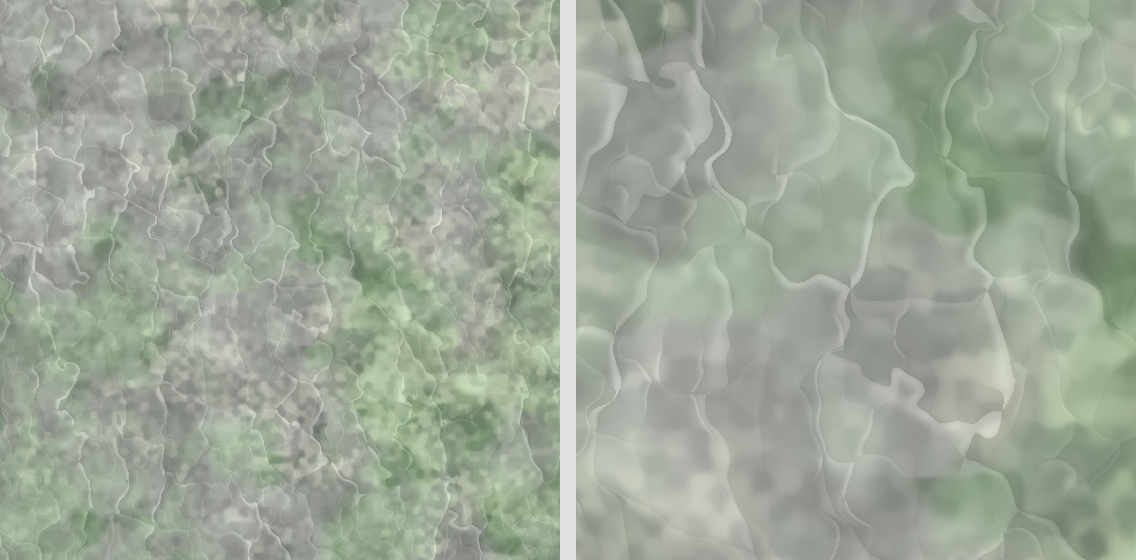
Left, the full canvas; right, a detail of the centre.
Write a WebGL 2 fragment shader that draws this texture.

```glsl
#version 300 es
precision highp float;
// Soft grey-green scrub canopy seen from above, with side-lit crown rims.

uniform vec2 u_resolution;
out vec4 outColor;

const vec3 CROWN_GREY  = vec3(0.622, 0.632, 0.615);
const vec3 GREEN_TINT  = vec3(-0.065, 0.005, -0.085);
const vec3 CREAM_TINT  = vec3(0.085, 0.075, 0.055);
const vec3 HOLLOW_TINT = vec3(-0.095, -0.075, -0.095);
const vec3 RIM_TINT    = vec3(0.135, 0.130, 0.135);
const vec2 LIGHT_DIR   = vec2(0.96, 0.28);

const float CROWN_FREQ  = 14.0;  // crowns across the canvas
const float TWIG_FREQ   = 31.0;  // small tufts across the canvas
const float LEAF_FREQ   = 75.0;  // finest mottling
const float CROWN_TONE  = 0.085;
const float CLUMP_TONE  = 0.130;
const float LEAF_TONE   = 0.085;
const float SHADE_DEPTH = 0.035;
const float RIM_WIDTH   = 0.085; // in crown cells

vec3 hash3(vec2 cell) {
    vec3 q = fract(cell.xyx * vec3(0.1031, 0.1030, 0.0973));
    q += dot(q, q.yxz + 33.33);
    return fract((q.xxy + q.yzz) * q.zyx);
}

// Smooth cellular noise: random tones blended around scattered seeds.
float blobs(vec2 p) {
    vec2 cell = floor(p);
    float tone = 0.0, total = 0.0;
    for (int y = -1; y <= 1; y++)
    for (int x = -1; x <= 1; x++) {
        vec2 id = cell + vec2(x, y);
        vec3 h = hash3(id);
        vec2 d = id + 0.15 + 0.7 * h.xy - p;
        float w = exp(-5.0 * dot(d, d));
        tone += w * h.z;
        total += w;
    }
    return tone / total;
}

// Crowns: x = lit rim, y = shaded side, z = blended crown tone.
vec3 crowns(vec2 p) {
    vec2 cell = floor(p), nearest = vec2(9.0), second = vec2(9.0);
    float tone = 0.0, total = 0.0;
    for (int y = -1; y <= 1; y++)
    for (int x = -1; x <= 1; x++) {
        vec2 id = cell + vec2(x, y);
        vec3 h = hash3(id + 71.0);
        vec2 d = id + 0.1 + 0.8 * h.xy - p;
        float w = exp(-14.0 * dot(d, d));
        tone += w * h.z;
        total += w;
        if (dot(d, d) < dot(nearest, nearest)) {
            second = nearest;
            nearest = d;
        } else if (dot(d, d) < dot(second, second)) {
            second = d;
        }
    }
    float border = length(second) - length(nearest);
    float facing = dot(normalize(second - nearest), LIGHT_DIR);
    float offset = (border - 0.06) / RIM_WIDTH;
    float rim = exp(-offset * offset) * smoothstep(0.1, 0.85, facing);
    float shade = exp(-border / 0.3) * smoothstep(0.0, 0.9, -facing);
    return vec3(rim, shade, tone / total);
}

void main() {
    vec2 uv = gl_FragCoord.xy / u_resolution.y;

    // Ragged outlines from layered sines and small clumps
    vec2 p = uv + 0.008 * sin(uv.yx * vec2(23.0, 19.0) + 2.0 * sin(uv * 11.0));
    p += 0.022 * (vec2(blobs(uv * 42.0), blobs(uv * 42.0 + 37.0)) - 0.5);

    vec3 crown = crowns(p * CROWN_FREQ);
    vec3 tuft = crowns(p * vec2(TWIG_FREQ, 0.8 * TWIG_FREQ) + 19.0);
    float clump = blobs(p * 23.0 + 5.0);
    float leaf = blobs(uv * LEAF_FREQ);
    float patchy = blobs(p * 8.0 + 13.0);
    float region = blobs(uv * 3.5 + 51.0);

    // Broad drifts: green to the lower left, pale ground to the right
    float lowerLeft = smoothstep(0.75, 0.1, length(uv * vec2(0.8, 1.5)));
    float rightSide = smoothstep(0.4, 0.95, uv.x + 0.15 * sin(uv.y * 6.0));
    float green = smoothstep(0.38, 0.85, 0.45 * patchy + 0.3 * region
                + 0.25 * clump + 0.22 * lowerLeft + 0.08 * rightSide);
    float cream = smoothstep(0.5, 0.85, 0.6 * blobs(p * vec2(11.0, 15.0) + 83.0)
                + 0.3 * leaf + 0.2 * rightSide - 0.12 * lowerLeft);
    float hollow = smoothstep(0.64, 0.86, blobs(p * 17.0 + 29.0));

    // Broken rims on crowns, fainter flecks on tufts
    float broken = smoothstep(0.28, 0.65, blobs(uv * 12.0 + 7.0));
    float fleck = smoothstep(0.45, 0.75, blobs(uv * 19.0 + 61.0));
    float rim = crown.x * (0.2 + 0.8 * broken) + 0.5 * tuft.x * fleck;

    vec3 color = CROWN_GREY;
    color += CROWN_TONE * (crown.z - 0.5) + CLUMP_TONE * (clump - 0.5);
    color += LEAF_TONE * (leaf - 0.5) + 0.04 * (tuft.z - 0.5);
    color -= SHADE_DEPTH * (crown.y + 0.5 * tuft.y);
    color += GREEN_TINT * green + CREAM_TINT * cream;
    color += HOLLOW_TINT * hollow * (1.0 - 0.6 * cream);
    color += RIM_TINT * min(rim, 1.0) * (1.0 - 0.4 * green);
    outColor = vec4(clamp(color + 0.012, 0.0, 1.0), 1.0);
}
```
